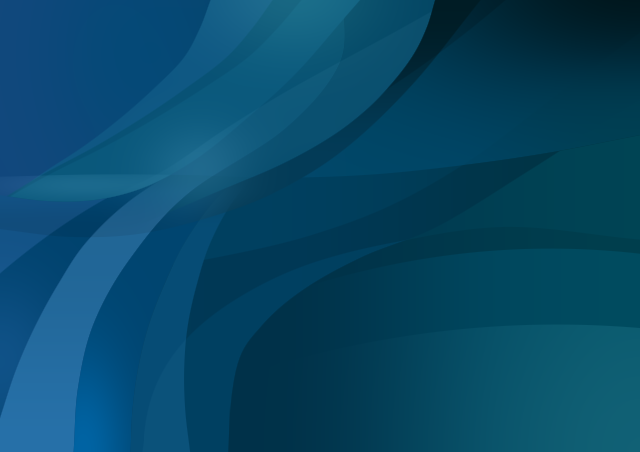
This background is drawn by a WebGL 2 fragment shader. Its source:

```glsl
#version 300 es
precision highp float;
// Deep blue and teal backdrop of overlapping translucent ribbons that sweep into a swirl.
uniform vec2 u_resolution;
out vec4 outColor;

// Smooth-edged step at d = 0
float side(float d) {
  return clamp(0.5 + d / max(fwidth(d), 1e-5), 0.0, 1.0);
}

// 1 on the far side of a smooth curve; q.x runs along it from lo to hi, q.y across it.
float beyond(vec2 q, float lo, float hi, vec4 a, vec4 b) {
  float k[8] = float[8](a.x, a.y, a.z, a.w, b.x, b.y, b.z, b.w);
  float s = (q.x - lo) / (hi - lo) * 7.0;
  float t = clamp(s, 0.0, 7.0);
  int i = min(int(t), 6);
  float f = t - float(i);
  float rise = k[i + 1] - k[i];
  float m0 = i > 0 ? 0.5 * (k[i + 1] - k[i - 1]) : rise;
  float m1 = i < 6 ? 0.5 * (k[i + 2] - k[i]) : rise;
  float curve = k[i] + f * (m0 + f * (3.0 * rise - 2.0 * m0 - m1 + f * (m0 + m1 - 2.0 * rise)));
  return side(q.y - curve - (s - t) * (s < 0.0 ? m0 : m1));
}

float glow(vec2 p, vec2 center, vec2 size) {
  vec2 d = (p - center) / size;
  return exp(-dot(d, d));
}

void main() {
  // Canvas fractions, with y measured down from the top
  vec2 p = gl_FragCoord.xy / u_resolution;
  p.y = 1.0 - p.y;
  vec2 r = p.yx;

  // Wide sweeps on the right
  float horizon = beyond(p, 0.0, 1.0, vec4(.391, .386, .387, .393), vec4(.387, .367, .338, .299));
  float slope = beyond(p, 0.0, .86, vec4(.572, .589, .589, .561), vec4(.518, .452, .352, .221));
  vec2 q = vec2(sqrt(max(p.x - .224, 0.0) / .776), p.y);
  float outerArch = beyond(q, 0.0, 1.0, vec4(1.0, .867, .756, .664), vec4(.587, .535, .502, .53));
  q.x = sqrt(max(p.x - .357, 0.0) / .643);
  float innerArch = beyond(q, 0.0, 1.0, vec4(1.0, .812, .72, .64), vec4(.568, .5, .375, .221));
  float upperHill = side(p.y - .55 - .58 * pow(abs(p.x - .86), 2.0));
  float lowerHill = side(p.y - .718 - .46 * pow(abs(p.x - .87), 2.0));

  // Edges of the swirl
  float rim = beyond(p, 0.0, .751, vec4(.507, .524, .518, .483), vec4(.426, .332, .188, 0.0));
  float bowl = beyond(p, 0.0, .54, vec4(.432, .445, .441, .411), vec4(.35, .262, .162, .037));
  float streak = beyond(p, .17, .79, vec4(.437, .375, .29, .212), vec4(.142, .074, .004, -.065));
  float u = .79 - p.x;
  float wedge = side(p.y - u * (1.214 - .8 * u));
  float spine = beyond(r, 0.0, 1.0, vec4(.538, .53, .445, .294), vec4(.204, .147, .122, .115));
  float shade = beyond(r, 0.0, .424, vec4(.68, .667, .646, .614), vec4(.573, .517, .44, .34));

  // Feathers fan out from one shared curve
  vec3 feather;
  vec3 fan = vec3(.097 - .243 * p.y, 0.0, .09 * p.y - .045);
  for (int i = 0; i < 3; i++)
    feather[i] = beyond(r + vec2(0.0, fan[i]), 0.0, .452,
      vec4(.426, .393, .352, .292), vec4(.225, .15, .065, -.01));

  // Falling ribbons; the last two edges share a curve and spread apart
  float leaf = side(p.y - .605 + p.x * (1.211 - 1.27 * p.x));
  float fallA = beyond(r, .35, 1.0, vec4(.306, .204, .135, .091), vec4(.055, .026, .004, -.016));
  vec2 fallBC;
  for (int i = 0; i < 2; i++)
    fallBC[i] = beyond(r - vec2(0.0, float(i) * (.114 * p.y - .021)), .35, 1.0,
      vec4(.404, .336, .289, .257), vec4(.232, .216, .207, .204));

  // Base: blue left, teal right, dark upper right corner
  vec3 c = mix(vec3(.07, .28, .49), vec3(0.0, .28, .41), smoothstep(0.0, .6, p.x));
  c = mix(c, vec3(.01, .29, .47), .8 * glow(p, vec2(.22, .12), vec2(.15, .25)));
  c = mix(c, vec3(0.0, .08, .1), .97 * glow(p, vec2(1.0, -.04), vec2(.38, .25)));
  c = mix(c, vec3(0.0, .25, .31), .6 * smoothstep(.7, 1.0, p.x) * smoothstep(.1, .3, p.y));

  // Right: layered hills, barely showing above the horizon
  float right = smoothstep(.4, 1.0, p.x);
  float fade = smoothstep(.1, .33, p.x);
  float ground = mix(.1, 1.0, horizon);
  c = mix(c, mix(vec3(0.0, .25, .375), vec3(0.0, .21, .28), right), horizon * fade);
  c = mix(c, mix(vec3(0.0, .22, .335), vec3(0.0, .2, .26), right), slope * fade * ground);
  c = mix(c, mix(vec3(0.0, .25, .38), vec3(0.0, .25, .34), right), outerArch * (1.0 - innerArch));
  vec3 valley = mix(vec3(0.0, .21, .31), vec3(0.0, .265, .33), right);
  c = mix(c, valley * (1.0 - .08 * outerArch), innerArch * ground);
  c += vec3(0.0, .05, .07) * upperHill * innerArch * smoothstep(.42, .8, p.x);
  c += vec3(.025, .045, .045) * lowerHill * innerArch * smoothstep(.42, 1.0, p.x);
  c += .04 * lowerHill * glow(p, vec2(1.0), vec2(.3, .35));

  // Lower left: falling ribbons
  float fall = smoothstep(.36, .52, p.y);
  float under = bowl * smoothstep(.34, .43, p.y);
  vec3 leftBlue = mix(vec3(.07, .32, .52), vec3(0.0, .26, .43), leaf);
  leftBlue += vec3(.06, .06, .1) * glow(p, vec2(0.0, .8), vec2(.1, .18));
  c = mix(c, leftBlue, under * (1.0 - fallA));
  vec3 bright = mix(vec3(.13, .40, .59), vec3(.15, .44, .66), smoothstep(.55, 1.0, p.y));
  c = mix(c, bright, fallA * (1.0 - spine) * under * (.4 + .6 * fall));
  vec3 deep = vec3(0.0, .27, .44) + vec3(0.0, .12, .2) * glow(p, vec2(.13, 1.0), vec2(.07, .22));
  c = mix(c, deep, spine * (1.0 - fallBC.x) * fall);
  c = mix(c, vec3(.025, .3, .46) + .02 * outerArch, fallBC.x * (1.0 - fallBC.y) * fall);

  // Upper left: feathers
  float inside = 1.0 - rim;
  float above = 1.0 - bowl;
  c = mix(c, vec3(.06, .35, .52), .85 * feather.x * above);
  c = mix(c, vec3(.02, .31, .44), .8 * feather.y * above);
  c = mix(c, vec3(.04, .35, .49), .8 * feather.z * above);

  // Swirl body, its translucent streak and dark outer band
  float body = bowl * inside * fade * (1.0 - shade);
  c = mix(c, vec3(.03, .33, .46), .75 * body * (1.0 - spine) * (1.0 - fall));
  c = mix(c, vec3(.01, .285, .41), .85 * body * spine);
  c += .028 * streak * inside * (1.0 - shade) * (1.0 - smoothstep(.3, .46, p.y));
  vec3 band = mix(vec3(0.0, .13, .17), vec3(.01, .23, .34), smoothstep(0.0, .35, p.y));
  c = mix(c, band, shade * inside * smoothstep(.27, .42, p.x));
  c *= 1.0 - .15 * (1.0 - wedge) * shade;
  c *= 1.0 - .08 * inside * bowl * smoothstep(.42, .5, p.y);

  // Soft lights at the top and in the heart of the swirl
  c += vec3(.07, .09, .06) * glow(p, vec2(.46, -.02), vec2(.14, .14)) * feather.x * (1.0 - shade);
  c += .075 * glow(p, vec2(.31, .38), vec2(.08, .1)) * inside;
  c += .07 * glow(p, vec2(.13, .41), vec2(.15, .035)) * horizon * above;
  outColor = vec4(c, 1.0);
}
```
